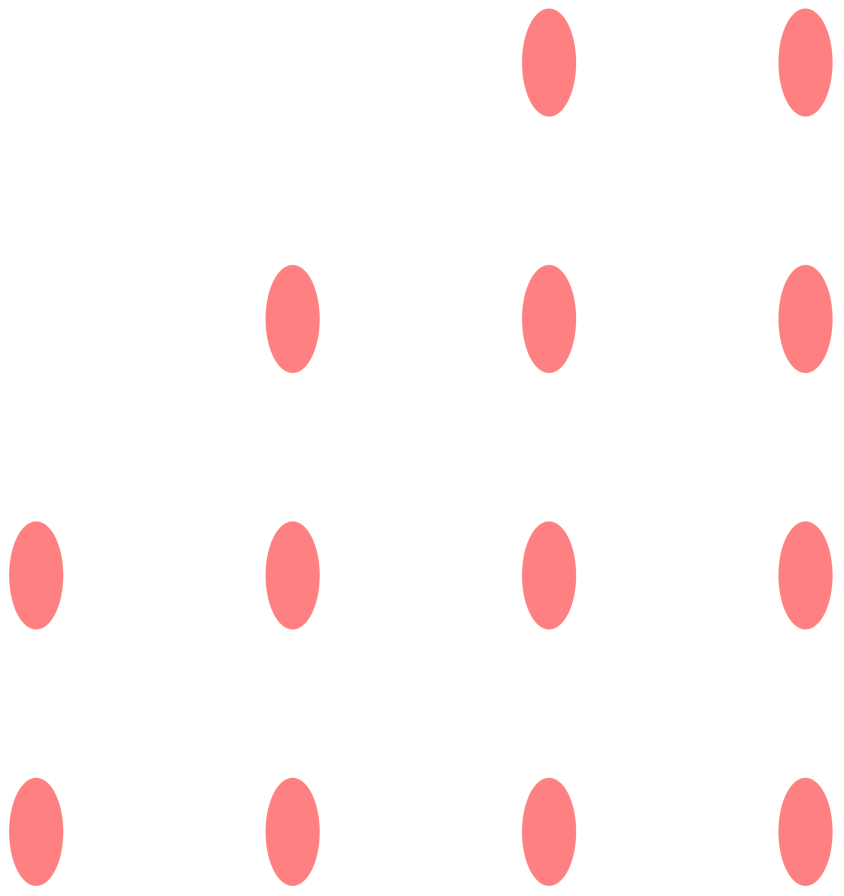
Reproduce this pattern procedurally as a Shadertoy shader.

```glsl
// Staircase grid of upright coral ellipses on a white ground.

const vec3 WHITE = vec3(1.0);
const vec3 CORAL = vec3(1.0, 0.5, 0.5);

// Lengths are fractions of the canvas height.
const vec2 FIRST_CENTER = vec2(0.0404, 0.0716);
const vec2 RADII = vec2(0.0302, 0.0603);
const float SPACING = 0.2862;
const float LAST_INDEX = 3.0;

// Approximate signed distance to an axis-aligned ellipse.
float ellipseDistance(vec2 p, vec2 radii) {
    float k = length(p / radii);
    float slope = length(p / (radii * radii));
    return k * (k - 1.0) / max(slope, 0.001);
}

// Upper rows lose cells from the left, one more per row.
float staircaseMask(vec2 cell) {
    return step(cell.y - 1.0, cell.x);
}

float ellipseGrid(vec2 p, float edge) {
    vec2 local = p - FIRST_CENTER;
    vec2 cell = clamp(floor(local / SPACING + 0.5), 0.0, LAST_INDEX);
    float d = ellipseDistance(local - cell * SPACING, RADII);
    return staircaseMask(cell) * (1.0 - smoothstep(-edge, edge, d));
}

void mainImage(out vec4 fragColor, in vec2 fragCoord) {
    vec2 p = fragCoord / iResolution.y;
    float edge = 0.75 / iResolution.y;
    fragColor = vec4(mix(WHITE, CORAL, ellipseGrid(p, edge)), 1.0);
}
```
